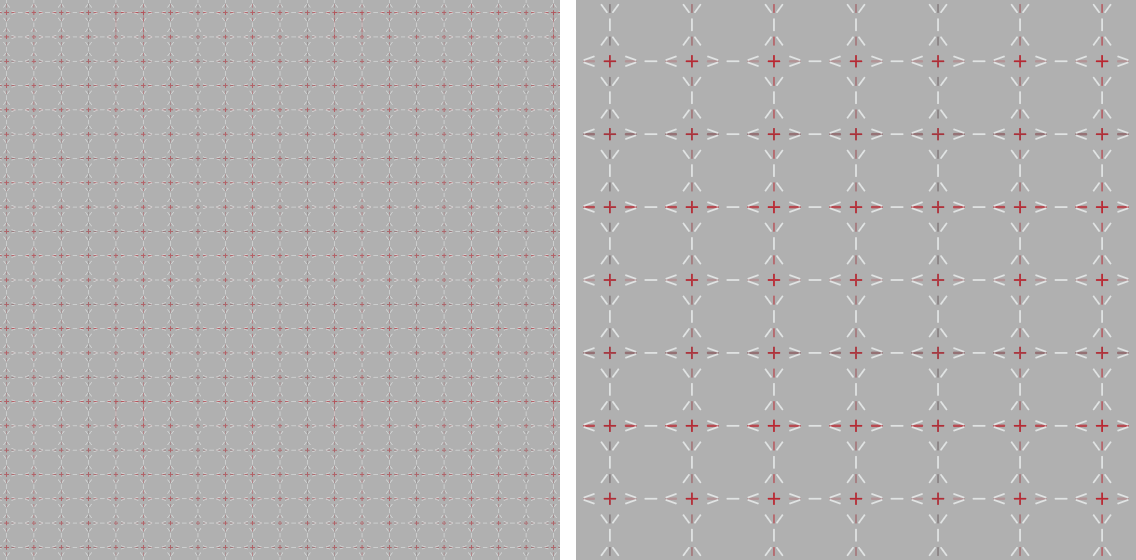
Left: the whole. Right: its middle third, enlarged.
This pattern is drawn by a WebGL 1 fragment shader. Its source:

```glsl
precision highp float;

uniform vec2 u_resolution;

// Lengths are in hundredths of the canvas height.
const float CANVAS = 100.0;
const vec2 PITCH = vec2(4.8828, 4.3403);    // 20.48 by 23.04 repeats
const vec2 TILE_CELLS = vec2(8.0, 16.0);    // cells before the tints recur
const vec2 FRAMED_CELL = vec2(2.5, 10.5);   // centre of the outlined cell

const float LIGHT_WIDTH = 0.105;
const float RED_WIDTH = 0.105;
const float FRAME_WIDTH = 0.09;
const float CROSS_ARM = 0.32;
const vec2 DASH_HALF = vec2(0.33, 0.33);
const vec2 SIDE_BASE = vec2(0.96, 0.28);    // arrowheads left and right
const vec2 SIDE_TIP = vec2(1.52, 0.08);
const vec2 UPRIGHT_BASE = vec2(0.50, 0.98); // arrowheads above and below
const vec2 UPRIGHT_TIP = vec2(0.18, 1.42);

const vec3 GROUND = vec3(0.69);
const vec3 LIGHT = vec3(0.88, 0.89, 0.89);
const vec3 RED = vec3(0.73, 0.15, 0.19);
const vec3 DARK = vec3(0.42, 0.37, 0.38);
const float TINT_FLOOR = 0.2;               // red present in every core
const float TINT_RANGE = 0.55;
const float TAU = 6.2831853;

float segmentDistance(vec2 p, vec2 a, vec2 b) {
  vec2 ab = b - a;
  return length(p - a - ab * clamp(dot(p - a, ab) / dot(ab, ab), 0.0, 1.0));
}

// Share of a pixel that a line covers, also when thinner than the pixel.
float stroke(float dist, float width, float pixel) {
  vec2 sides = vec2(0.5, -0.5) * width - dist;
  vec2 cover = clamp(sides / pixel + 0.5, 0.0, 1.0);
  return cover.x - cover.y;
}

// Red and dark weights of the arrow cores along a row.
vec2 rowTint(float row) {
  float phase = fract(row * 5.0 / 16.0);
  vec2 weight = max(vec2(0.0), cos(TAU * (phase - vec2(0.35, 0.68))));
  return vec2(TINT_FLOOR, 0.0) + TINT_RANGE * weight;
}

// Red and dark weights of the arrow cores along a column.
vec2 columnTint(float column) {
  float red = 0.5 - 0.5 * sin(TAU * column / 4.0);
  return TINT_RANGE * vec2(red, 1.0 - red);
}

vec3 paintCore(vec3 color, vec2 tint, float cover) {
  color = mix(color, DARK, cover * tint.y);
  return mix(color, RED, cover * tint.x);
}

void main() {
  float pixel = CANVAS / u_resolution.y;
  vec2 p = (gl_FragCoord.xy - 0.5 * u_resolution) * pixel;

  // Nearest crossing, folded into one quadrant.
  vec2 node = floor(p / PITCH + 0.5);
  vec2 q = abs(p - node * PITCH);
  vec2 wrapped = mod(node, TILE_CELLS);
  vec2 rowCore = rowTint(wrapped.y);
  vec2 columnCore = columnTint(wrapped.x);
  vec3 color = GROUND;

  // Faint red outline on the top and sides of one cell per tile.
  vec2 tile = TILE_CELLS * PITCH;
  vec2 t = mod(p - FRAMED_CELL * PITCH + 0.5 * tile, tile) - 0.5 * tile;
  vec2 edge = abs(t) - 0.5 * PITCH;
  float frame = stroke(abs(max(edge.x, edge.y)), FRAME_WIDTH, pixel);
  frame *= step(-0.45 * PITCH.y, t.y);
  color = mix(color, RED, 0.45 * frame);

  // Tinted cores inside the arrowheads.
  float sideCore = segmentDistance(q, vec2(SIDE_BASE.x, 0.0), vec2(SIDE_TIP.x, 0.0));
  float uprightCore = segmentDistance(q, vec2(0.0, UPRIGHT_BASE.y), vec2(0.0, UPRIGHT_TIP.y));
  color = paintCore(color, rowCore, stroke(sideCore, 1.4 * RED_WIDTH, pixel));
  color = paintCore(color, columnCore, stroke(uprightCore, RED_WIDTH, pixel));

  // Pale arrowheads and the dashes halfway between crossings.
  vec2 middle = 0.5 * PITCH;
  float pale = segmentDistance(q, SIDE_BASE, SIDE_TIP);
  pale = min(pale, segmentDistance(q, UPRIGHT_BASE, UPRIGHT_TIP));
  pale = min(pale, segmentDistance(q, vec2(middle.x - DASH_HALF.x, 0.0), vec2(middle.x, 0.0)));
  pale = min(pale, segmentDistance(q, vec2(0.0, middle.y - DASH_HALF.y), vec2(0.0, middle.y)));
  color = mix(color, LIGHT, stroke(pale, LIGHT_WIDTH, pixel));

  // Small cross, a little duller where its lines are dark.
  float arms = min(segmentDistance(q, vec2(0.0), vec2(CROSS_ARM, 0.0)),
                   segmentDistance(q, vec2(0.0), vec2(0.0, CROSS_ARM)));
  vec3 crossColor = mix(RED, DARK, 0.25 * (rowCore.y + columnCore.y));
  color = mix(color, crossColor, stroke(arms, RED_WIDTH, pixel));

  gl_FragColor = vec4(color, 1.0);
}
```
